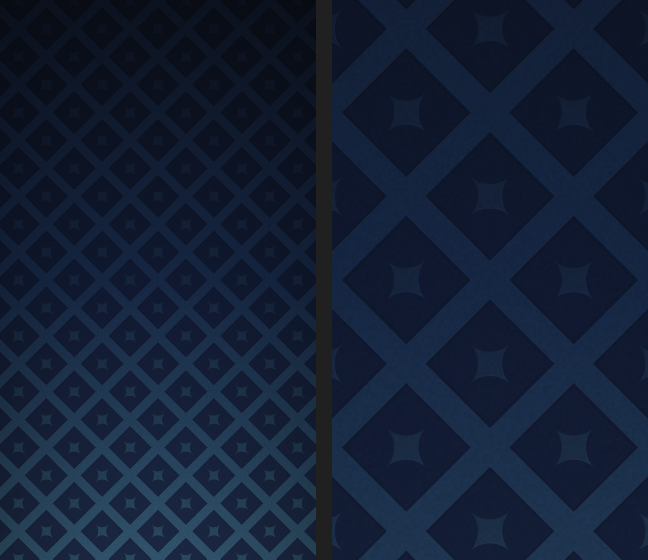
Left: the whole. Right: its middle third, enlarged.
Give the GLSL for this pattern, as a WebGL 2 fragment shader.

```glsl
#version 300 es
precision highp float;
// Diagonal lattice of wide bands around dark diamonds, each holding a
// four-pointed concave star. Cells come from fract in 45-degree axes, and
// a vertical night-blue ramp with faint grain tints every layer.

#define REPEATS_ACROSS 5.66
#define DIAMOND_RADIUS 0.384
#define STAR_CORNER 0.113
#define STAR_WAIST 0.073
#define BEVEL_WIDTH 0.014
#define BEVEL_STRENGTH 0.10
#define GRAIN_CELLS 288.0
#define GRAIN_STRENGTH 0.035
#define VIGNETTE 0.22

uniform vec2 u_resolution;
out vec4 fragColor;

float hash(vec2 p) {
    vec3 q = fract(vec3(p.xyx) * 0.1031);
    q += dot(q, q.yzx + 33.33);
    return fract((q.x + q.y) * q.z);
}

// Three-stop ramp: bottom, middle, top
vec3 ramp(vec3 low, vec3 mid, vec3 high, float t) {
    return t < 0.5 ? mix(low, mid, t * 2.0) : mix(mid, high, t * 2.0 - 1.0);
}

// Square with its four sides hollowed by circular arcs
float starDistance(vec2 p) {
    p = abs(p);
    if (p.y > p.x) p = p.yx;
    float c = STAR_CORNER;
    float arcCentre = (2.0 * c * c - STAR_WAIST * STAR_WAIST)
                    / (2.0 * (c - STAR_WAIST));
    float arcRadius = arcCentre - STAR_WAIST;
    return max(p.x - c, arcRadius - length(p - vec2(arcCentre, 0.0)));
}

float coverage(float d, float pixel) {
    return 1.0 - smoothstep(-0.6 * pixel, 0.6 * pixel, d);
}

void main() {
    vec2 uv = gl_FragCoord.xy / u_resolution;
    vec2 centred = (gl_FragCoord.xy - 0.5 * u_resolution) / u_resolution.x;
    vec2 p = centred * REPEATS_ACROSS;
    float pixel = REPEATS_ACROSS / u_resolution.x;

    // Diagonal cell and its upright local coordinates
    vec2 cell = fract(vec2(p.x + p.y, p.x - p.y)) - 0.5;
    vec2 local = 0.5 * vec2(cell.x + cell.y, cell.x - cell.y);
    float diamond = (max(abs(cell.x), abs(cell.y)) - DIAMOND_RADIUS) * 0.7071;
    float star = starDistance(local);

    // Layer colours
    vec3 bandColor = ramp(vec3(0.190, 0.325, 0.420), vec3(0.085, 0.150, 0.262),
                          vec3(0.045, 0.070, 0.120), uv.y);
    vec3 diamondColor = ramp(vec3(0.105, 0.155, 0.260), vec3(0.060, 0.095, 0.185),
                             vec3(0.035, 0.048, 0.080), uv.y);
    vec3 starColor = ramp(vec3(0.170, 0.285, 0.375), vec3(0.082, 0.138, 0.232),
                          vec3(0.040, 0.060, 0.108), uv.y);

    // Soft shadow inside the diamond rim, faint light on the star rim
    diamondColor *= 1.0 - BEVEL_STRENGTH * smoothstep(-2.0 * BEVEL_WIDTH, 0.0, diamond);
    float starRim = smoothstep(-BEVEL_WIDTH, 0.0, star);
    float lightSide = clamp((local.x - local.y) / STAR_CORNER, -1.0, 1.0);
    starColor *= 1.0 + BEVEL_STRENGTH * starRim * lightSide;

    vec3 color = mix(bandColor, diamondColor, coverage(diamond, pixel));
    color = mix(color, starColor, coverage(star, pixel));

    // Darker sides and fine grain
    color *= 1.0 - VIGNETTE * 4.0 * centred.x * centred.x * (1.0 - 0.4 * uv.y);
    float grain = hash(floor((centred + 2.0) * GRAIN_CELLS)) - 0.5;
    color *= 1.0 + 2.0 * GRAIN_STRENGTH * grain;
    fragColor = vec4(color, 1.0);
}
```
